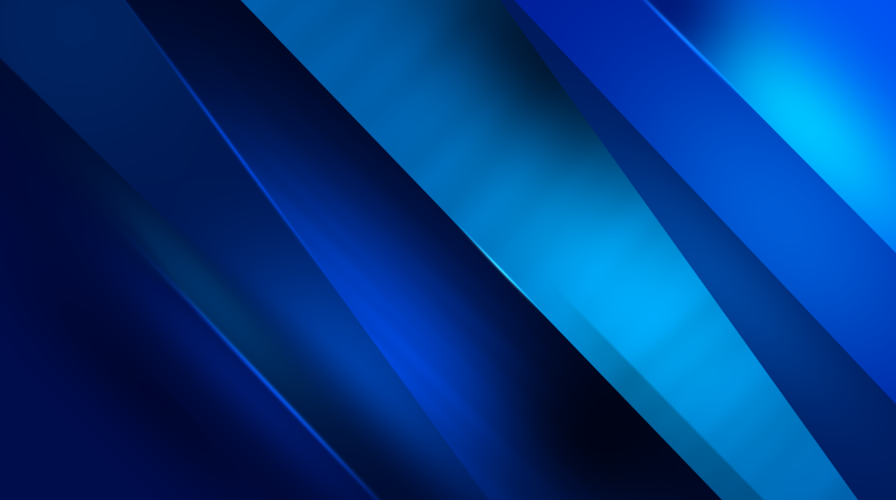
This background is drawn by a Shadertoy shader. Its source:

```glsl
const vec2 ALONG = vec2(0.7071, -0.7071);
const vec2 ACROSS = vec2(0.7071, 0.7071);

// Signed distance to the line from upper-left a to lower-right b; positive on the upper right.
float lineSide(vec2 p, vec2 a, vec2 b) {
    return dot(p - a, normalize(vec2(a.y - b.y, b.x - a.x)));
}

float cover(float d, float softness) {
    return smoothstep(-softness, softness, d);
}

// Gaussian spot stretched along the falling diagonal.
float glow(vec2 p, vec2 center, vec2 size) {
    vec2 q = p - center;
    q = vec2(dot(q, ALONG), dot(q, ACROSS)) / size;
    return exp(-dot(q, q));
}

// Thin highlight on an edge, fading away from its center.
float glint(vec2 p, float d, vec2 center, float reach, float width) {
    return exp(-d * d / (width * width)) * glow(p, center, vec2(reach));
}

vec2 gradientAt(vec2 cell) {
    float h = fract(sin(dot(cell, vec2(127.1, 311.7))) * 43758.5);
    return vec2(cos(6.2832 * h), sin(6.2832 * h));
}

float gradientNoise(vec2 p) {
    vec2 i = floor(p), f = fract(p);
    vec2 u = f * f * f * (f * (f * 6.0 - 15.0) + 10.0);
    vec2 e = vec2(1.0, 0.0);
    float low = mix(dot(gradientAt(i), f), dot(gradientAt(i + e.xy), f - e.xy), u.x);
    float high = mix(dot(gradientAt(i + e.yx), f - e.yx), dot(gradientAt(i + e.xx), f - e.xx), u.x);
    return mix(low, high, u.y);
}

// Brushed sheen with its own frequency along and across the diagonal.
float sheen(vec2 p, vec2 frequency, float strength) {
    return 1.0 + strength * gradientNoise(vec2(dot(p, ALONG), dot(p, ACROSS)) * frequency);
}

// Panel fill: a base colour with one lit area.
vec3 litPanel(vec2 p, vec3 base, vec3 light, vec2 center, vec2 size) {
    return mix(base, light, glow(p, center, size));
}

void mainImage(out vec4 fragColor, in vec2 fragCoord) {
    vec2 p = fragCoord / iResolution.y;
    float aa = 0.8 / iResolution.y;

    // Panel edges, from lower left to upper right
    float foldEdge = lineSide(p, vec2(0.233, 0.326), vec2(0.535, 0.0));
    float ridgeEdge = lineSide(p, vec2(0.302, 0.477), vec2(0.756, 0.0));
    float shadeEdge = lineSide(p, vec2(0.0, 0.884), vec2(0.907, 0.0));
    float navyEdge = lineSide(p, vec2(0.251, 1.0), vec2(0.977, 0.0));
    float cyanEdge = lineSide(p, vec2(0.481, 1.0), vec2(1.444, 0.0));
    float facetEdge = lineSide(p, vec2(1.14, 0.395), vec2(1.528, 0.0));
    float wedgeEdge = lineSide(p, vec2(1.0, 1.0), vec2(1.716, 0.0));
    float bandEdge = lineSide(p, vec2(1.028, 1.0), vec2(1.786, 0.198));
    float cornerEdge = lineSide(p, vec2(1.291, 1.0), vec2(1.786, 0.5));

    // Dark folds at the lower left
    vec3 color = litPanel(p, vec3(0.0, 0.05, 0.30), vec3(0.0, 0.025, 0.19), vec2(0.30, 0.22), vec2(0.40, 0.09));
    vec3 fold = litPanel(p, vec3(0.0, 0.035, 0.22), vec3(0.0, 0.10, 0.42), vec2(0.49, 0.23), vec2(0.35, 0.06));
    color = mix(color, fold, cover(foldEdge, mix(0.06, 0.006, smoothstep(0.15, 0.4, p.x))));
    vec3 ridge = litPanel(p, vec3(0.0, 0.045, 0.20), vec3(0.0, 0.20, 0.42), vec2(0.44, 0.384), vec2(0.30, 0.07));
    color = mix(color, ridge, cover(ridgeEdge, mix(0.07, aa, smoothstep(0.2, 0.4, p.x))));
    color += vec3(0.02, 0.22, 0.55) * glint(p, ridgeEdge, vec2(0.56, 0.205), 0.25, 0.005);

    // Muted blue panel
    vec3 muted = litPanel(p, vec3(0.0, 0.08, 0.30), vec3(0.0, 0.25, 0.66), vec2(0.70, 0.26), vec2(0.30, 0.18));
    muted = mix(muted, vec3(0.0, 0.14, 0.38), glow(p, vec2(0.15, 0.95), vec2(0.30)));
    color = mix(color, muted, cover(shadeEdge, mix(0.003, 0.07, smoothstep(0.25, 0.7, p.x))));

    // Royal blue panel sinking into shadow
    vec3 royal = litPanel(p, vec3(0.0, 0.025, 0.14), vec3(0.0, 0.28, 0.86), vec2(0.81, 0.28), vec2(0.58, 0.18));
    royal = mix(royal, vec3(0.0, 0.015, 0.09), glow(p, vec2(1.21, 0.14), vec2(0.25)));
    royal *= sheen(p, vec2(2.0, 35.0), 0.10);
    color = mix(color, royal, cover(navyEdge, aa));
    color += vec3(0.0, 0.15, 0.45) * glint(p, navyEdge, vec2(0.46, 0.72), 0.22, 0.004);

    // Bright cyan panel with a shadowed top and a lower facet
    vec3 cyan = litPanel(p, vec3(0.0, 0.36, 0.66), vec3(0.0, 0.66, 0.96), vec2(1.28, 0.395), vec2(0.40, 0.25));
    cyan = mix(cyan, vec3(0.0, 0.09, 0.20), glow(p, vec2(1.09, 0.90), vec2(0.32, 0.16)));
    cyan *= sheen(p, vec2(16.0, 2.0), 0.09);
    cyan *= 1.0 - 0.25 * cover(-facetEdge, 0.004) * smoothstep(1.08, 1.28, p.x);
    color = mix(color, cyan, cover(cyanEdge, aa));
    color += vec3(0.2, 0.5, 0.5) * glint(p, cyanEdge, vec2(1.0, 0.46), 0.08, 0.003);

    // Deep wedge and diagonal band
    vec3 wedge = litPanel(p, vec3(0.0, 0.10, 0.36), vec3(0.0, 0.27, 0.62), vec2(1.42, 0.453), vec2(0.35, 0.12));
    color = mix(color, wedge, cover(wedgeEdge, aa));
    vec3 band = litPanel(p, vec3(0.0, 0.11, 0.60), vec3(0.0, 0.36, 0.84), vec2(1.558, 0.558), vec2(0.40, 0.25));
    color = mix(color, band, cover(bandEdge, aa));

    // Glowing corner
    vec3 corner = litPanel(p, vec3(0.0, 0.32, 0.94), vec3(0.0, 0.77, 1.0), vec2(1.605, 0.756), vec2(0.33, 0.13));
    corner = mix(corner, vec3(0.0, 0.10, 0.48), glow(p, vec2(1.33, 1.0), vec2(0.16)));
    color = mix(color, corner, cover(cornerEdge, aa));
    color += vec3(0.05, 0.30, 0.45) * glint(p, cornerEdge, vec2(1.36, 0.93), 0.12, 0.004);

    fragColor = vec4(clamp(color, 0.0, 1.0), 1.0);
}
```
